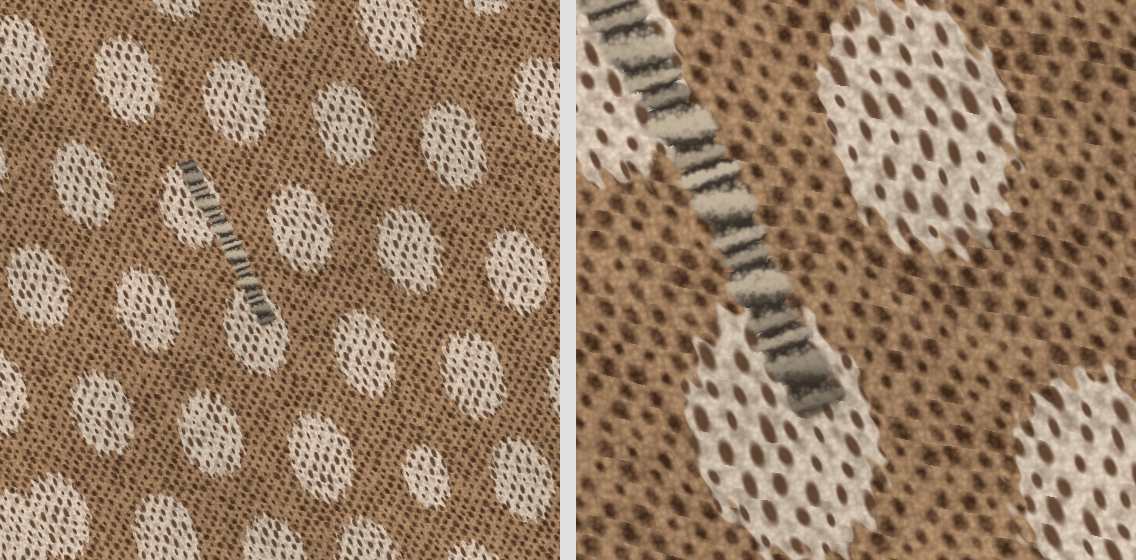
Left: the whole. Right: its middle third, enlarged.
A Shadertoy shader for this texture:

```glsl
// Coarse brown knit with a slanted lattice of pale oval spots and one darned seam.
// Staggered cells make the stitches and holes, a lattice loop places the spots,
// cellular noise gives fibre flecks, and slow sines bend the rows and the dye.

#define SPOT_STEP_A vec2(0.194, -0.039)
#define SPOT_STEP_B vec2(-0.0794, -0.185)
#define SPOT_ORIGIN vec2(0.3425, 0.6328)
#define SPOT_RADII vec2(0.055, 0.075)
#define GROUND_STITCH vec2(0.0165, 0.0122)
#define PALE_STITCH vec2(0.0172, 0.0170)
#define ROW_SLANT 0.20
#define COLUMN_SLANT 0.30
#define SEAM_START vec2(0.334, 0.710)
#define SEAM_END vec2(0.480, 0.426)
#define SEAM_HALF_WIDTH 0.0165
#define SEAM_RIBS 18.0

const vec3 GAP = vec3(0.25, 0.16, 0.10);
const vec3 BROWN = vec3(0.545, 0.42, 0.31);
const vec3 TAN = vec3(0.78, 0.64, 0.49);
const vec3 PALE = vec3(0.88, 0.82, 0.75);
const vec3 PALE_SHADE = vec3(0.58, 0.505, 0.43);
const vec3 SEAM_DARK = vec3(0.22, 0.19, 0.16);
const vec3 SEAM_LIGHT = vec3(0.74, 0.68, 0.59);

float hash(vec2 p) {
    return fract(sin(dot(p, vec2(127.1, 311.7))) * 43758.5);
}

// Cellular flecks, about -1..1, bright at the cell cores
float flecks(vec2 p) {
    vec2 cell = floor(p), f = fract(p);
    float nearest = 2.0;
    for (int j = -1; j <= 1; j++)
    for (int i = -1; i <= 1; i++) {
        vec2 o = vec2(i, j);
        vec2 point = o + vec2(hash(cell + o), hash(cell + o + 71.0));
        nearest = min(nearest, distance(point, f));
    }
    return 1.0 - 2.0 * nearest;
}

// Staggered cells: local position in xy, cell number in zw
vec4 stagger(vec2 q) {
    float row = floor(q.y);
    q.x += 0.5 * mod(row, 2.0);
    return vec4(fract(q) - 0.5, floor(q.x), row);
}

// Dark opening at the middle of a stitch, uneven in size and place
float opening(vec4 cell, vec2 radii, float softness) {
    float size = mix(0.6, 1.2, hash(cell.zw + 40.0));
    vec2 offset = 0.25 * (vec2(hash(cell.zw + 7.0), hash(cell.zw + 19.0)) - 0.5);
    float r = length((cell.xy - offset) / (radii * size));
    return 1.0 - smoothstep(1.0 - softness, 1.0 + 0.5 * softness, r);
}

// Lattice with disturbed corners; relative radius of the nearest spot
float spotField(vec2 p) {
    mat2 lattice = mat2(SPOT_STEP_A, SPOT_STEP_B);
    vec2 nearest = round(inverse(lattice) * (p - SPOT_ORIGIN));
    float field = 9.0;
    for (int j = -1; j <= 1; j++)
    for (int i = -1; i <= 1; i++) {
        vec2 id = nearest + vec2(i, j);
        vec2 c = SPOT_ORIGIN + lattice * id;
        float size = 0.98 + 0.07 * hash(id + 50.0);
        size *= 1.0 - 0.25 * step(distance(c, vec2(0.76, 0.13)), 0.05);
        float lowerRight = smoothstep(1.6, 1.82, 0.75 * c.x + 1.25 * (1.0 - c.y));
        float upperRight = step(0.87, c.x) * step(0.68, c.y);
        float lowerLeft = step(c.x, -0.05) * step(c.y, 0.15);
        c += lowerRight * vec2(-0.028, 0.037) + upperRight * vec2(-0.03, 0.122)
           + lowerLeft * vec2(0.12, -0.07);
        vec2 d = p - c;
        d.x += 0.18 * d.y;
        field = min(field, length(d / (SPOT_RADII * size)));
    }
    return field;
}

// Cross-wound darning threads; coverage in alpha
vec4 seam(vec2 p, float grain) {
    vec2 axis = SEAM_END - SEAM_START, d = p - SEAM_START;
    float along = dot(d, axis) / dot(axis, axis);
    float across = dot(d, normalize(vec2(-axis.y, axis.x))) + 0.003 * sin(along * 9.0);
    float phase = along * SEAM_RIBS - across * 12.0 + 0.25 * sin(along * 37.0) + 0.15 * grain;
    float rib = fract(phase), tone = hash(vec2(floor(phase), 23.0));
    float thread = smoothstep(0.05, 0.45, rib) * smoothstep(1.0, 0.65, rib);
    float middle = smoothstep(-0.1, 0.5, along) * smoothstep(1.05, 0.72, along);
    float width = SEAM_HALF_WIDTH * (0.6 + 0.25 * tone + 0.3 * thread);
    float cover = smoothstep(width + 0.003, width - 0.003, abs(across))
                * smoothstep(-0.03, 0.01, along) * smoothstep(1.03, 0.99, along);
    float light = thread * (0.3 + 0.35 * tone + 0.4 * middle) + 0.15 * grain;
    return vec4(mix(SEAM_DARK, SEAM_LIGHT, clamp(light, 0.0, 1.0)), cover);
}

void mainImage(out vec4 fragColor, in vec2 fragCoord) {
    vec2 p = fragCoord / iResolution.xy;
    float grain = 0.6 * flecks(p * 150.0) + 0.5 * flecks(p * 270.0 + 31.0);

    // Slanted, slightly uneven knitting rows
    vec2 q = vec2(p.x + COLUMN_SLANT * p.y, p.y + ROW_SLANT * p.x);
    q += 0.0015 * sin(q.yx * vec2(71.0, 53.0) + 2.0 * sin(q * 23.0));

    // Brown ground: dark gap, body and crown of each stitch
    vec4 stitch = stagger(q / GROUND_STITCH);
    float tone = hash(stitch.zw + 90.0) - 0.5;
    float gap = opening(stitch, vec2(0.32, 0.52), 0.75);
    float height = 0.63 - 0.56 * gap + 0.25 * grain + 0.16 * tone;
    vec3 ground = mix(GAP, BROWN, clamp(height * 2.0, 0.0, 1.0));
    ground = mix(ground, TAN, clamp(height * 2.0 - 1.0, 0.0, 1.0));

    // Pale openwork with leaning holes, some long and some nearly closed
    vec4 mesh = stagger(q / PALE_STITCH);
    float slit = opening(mesh, vec2(0.24, mix(0.3, 0.55, hash(mesh.zw + 60.0))), 0.5);
    float light = 0.74 + 0.35 * grain - 0.4 * gap;
    vec3 pale = mix(PALE_SHADE, PALE, clamp(light, 0.0, 1.0));
    pale = mix(pale, GAP * 1.25, 0.85 * slit);

    // Spots with stitched, jagged rims
    vec2 r = q / PALE_STITCH;
    float fringe = 0.08 * sin(6.2832 * r.x) + 0.05 * sin(6.2832 * r.y + 3.1416 * r.x);
    float spot = 1.0 - smoothstep(0.94, 1.04, spotField(p) + fringe + 0.04 * grain);
    vec3 color = mix(ground, pale, spot);

    // Seam over the cloth, then broad uneven dye
    vec4 darn = seam(p, grain);
    color = mix(color, darn.rgb, darn.a);
    color *= 1.0 + 0.03 * sin(p.x * 9.0 + 2.0 * sin(p.y * 7.0));
    fragColor = vec4(color, 1.0);
}
```
